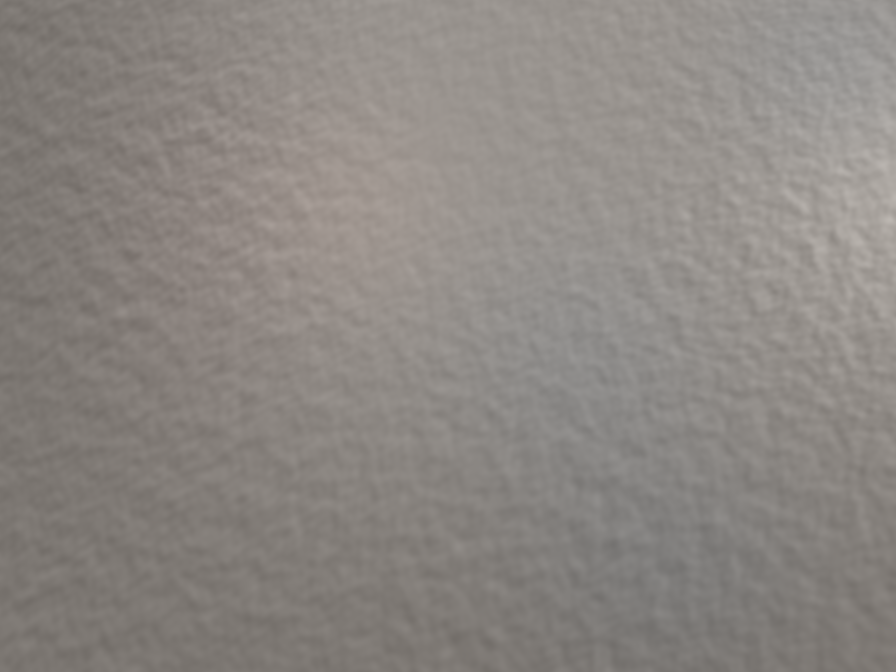
This texture is drawn by a WebGL 1 fragment shader. Its source:

```glsl
precision highp float;
// Softly focused grey painted wall with fine orange-peel relief under slanting light.
// Broad glows give the tone; the slope of layered gradient noise gives the bumps,
// which shrink towards the top as the wall recedes.
uniform vec2 u_resolution;

const vec3 PAINT_TINT = vec3(0.010, -0.010, -0.029);
const vec3 WARM_GLOW = vec3(0.036, 0.020, 0.014);
const vec3 PINK_CAST = vec3(0.012, 0.000, 0.001);
const vec3 COOL_CAST = vec3(-0.014, -0.001, 0.011);
const vec3 WINDOW_GLOW = vec3(0.082, 0.080, 0.077);

float hash(vec2 cell) {
  return fract(sin(dot(cell, vec2(127.1, 311.7))) * 43758.5453);
}

// Dot product of a random unit gradient with the offset from its corner
float corner(vec2 cell, vec2 offset) {
  float angle = 6.2832 * hash(cell);
  return dot(vec2(cos(angle), sin(angle)), offset);
}

float gradientNoise(vec2 p) {
  vec2 cell = floor(p);
  vec2 f = p - cell;
  vec2 w = f * f * f * (f * (f * 6.0 - 15.0) + 10.0);
  vec2 right = vec2(1.0, 0.0);
  vec2 up = vec2(0.0, 1.0);
  float low = mix(corner(cell, f), corner(cell + right, f - right), w.x);
  float high = mix(corner(cell + up, f - up), corner(cell + 1.0, f - 1.0), w.x);
  return mix(low, high, w.y);
}

vec2 rotate(vec2 p, float angle) {
  float c = cos(angle);
  float s = sin(angle);
  return vec2(c * p.x - s * p.y, s * p.x + c * p.y);
}

// Soft elliptical spot, 1 at its centre
float spot(vec2 p, vec2 centre, vec2 radius) {
  vec2 d = (p - centre) / radius;
  return exp(-dot(d, d));
}

// Sparse round nodules, at most one in each cell
float nodules(vec2 p, float share) {
  vec2 cell = floor(p);
  vec2 centre = 0.3 + 0.4 * vec2(hash(cell + 17.3), hash(cell + 41.9));
  float present = step(1.0 - share, hash(cell + 5.7));
  return present * spot(fract(p), centre, vec2(0.10));
}

// Height of the paint: rolling waves, main bumps, fine grain and nodules
float paintHeight(vec2 p) {
  float height = 0.0;
  float scale = 0.55;
  float weight = 0.75;
  for (int i = 0; i < 3; i++) {
    float layer = float(i);
    vec2 q = rotate(p, 0.5 + 1.1 * layer) * scale;
    height += weight * gradientNoise(q + 19.7 * layer);
    scale *= 1.75;
    weight *= 0.72;
  }
  return height + 0.45 * nodules(p * 0.17, 0.16);
}

// Brightness change from the slope facing the light
float relief(vec2 p, vec2 lightDir, float reach) {
  vec2 stepToLight = lightDir * reach;
  return paintHeight(p - stepToLight) - paintHeight(p + stepToLight);
}

// Light falls from above on the left and swings sideways towards the right
vec2 lightDirection(float across) {
  float angle = mix(1.40, 0.65, across);
  return vec2(cos(angle), sin(angle));
}

// Wall coordinates: the surface recedes upwards and bends gently
vec2 wallPosition(vec2 p) {
  vec2 bend = vec2(gradientNoise(p * 3.0), gradientNoise(p * 3.0 + 8.4));
  vec2 wall = vec2((p.x - 0.6) * (1.0 + 0.30 * p.y), p.y + 0.22 * p.y * p.y);
  return 40.0 * (wall + 0.02 * bend);
}

vec3 wallTone(vec2 uv) {
  float across = smoothstep(-0.04, 0.48, uv.x);
  float upward = smoothstep(-0.12, 0.72, uv.y);
  vec3 tone = vec3(0.472 + 0.116 * across * upward) + PAINT_TINT;
  tone += WARM_GLOW * spot(uv, vec2(0.39, 0.70), vec2(0.12, 0.17));
  tone += PINK_CAST * spot(uv, vec2(0.22, 0.65), vec2(0.13, 0.28));
  tone += COOL_CAST * spot(uv, vec2(0.65, 0.46), vec2(0.14, 0.18));
  tone += COOL_CAST * spot(uv, vec2(0.74, 0.16), vec2(0.16, 0.18));
  tone += COOL_CAST * spot(uv, vec2(0.93, 0.92), vec2(0.13, 0.14));
  tone += WINDOW_GLOW * spot(uv, vec2(1.03, 0.71), vec2(0.15, 0.19));
  return tone;
}

// Bumps stand out most at the edges of the glossy glows
float bumpContrast(vec2 uv) {
  float gloss = 0.026 * spot(uv, vec2(0.24, 0.70), vec2(0.13, 0.24));
  gloss += 0.040 * spot(uv, vec2(0.96, 0.60), vec2(0.22, 0.26));
  float calm = 0.020 * spot(uv, vec2(0.52, 0.82), vec2(0.18, 0.22));
  return 0.050 + gloss - calm;
}

void main() {
  vec2 uv = gl_FragCoord.xy / u_resolution;
  vec2 p = gl_FragCoord.xy / u_resolution.y;
  float shade = relief(wallPosition(p), lightDirection(uv.x), 0.32);
  vec3 color = wallTone(uv) + shade * bumpContrast(uv);
  gl_FragColor = vec4(color, 1.0);
}
```
